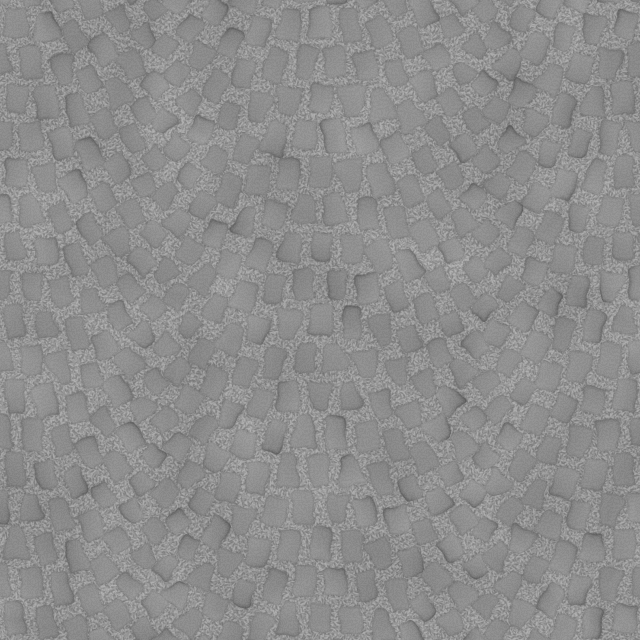
Give the GLSL for this texture, as a three.js fragment shader.

```glsl
// Grey cobblestones laid in segmental arches, set in rough speckled mortar.
// Each arch is a stack of equal arcs; every fragment looks up the nearby stones
// of the two closest arches and keeps the nearest rounded, tapered block.
varying vec2 vUv;

const float ARCH_SPAN = 0.5;        // distance between arch crowns
const float ARCH_RADIUS = 0.354;    // meets the valleys at 45 degrees
const float ROW_STEP = 0.0581;      // vertical distance between arcs
const float ROW_ORIGIN = 0.615;
const float STONE_ANGLE = 0.1366;   // angle taken by one stone on its arc
const float LAST_STONE = 5.6;       // stones on each side of the crown
const vec2 STONE_HALF = vec2(0.0165, 0.0245);
const float CORNER = 0.0065;
const float EDGE_SOFT = 0.0013;
const float STROKE_SCALE = 200.0;   // mortar strokes across the canvas
const float GRAIN_SCALE = 300.0;    // stone grains across the canvas
const float MORTAR_TONE = 0.583;
const float STONE_TONE = 0.553;
const float MORTAR_CONTRAST = 0.088;
const float GRAIN_CONTRAST = 0.035;
const float CLOUD_CONTRAST = 0.03;

float hash(vec2 p) {
  return fract(sin(dot(p, vec2(127.1, 311.7))) * 43758.55);
}

vec2 hash2(vec2 p) {
  return vec2(hash(p), hash(p + 57.3));
}

mat2 rotation(float a) {
  return mat2(cos(a), -sin(a), sin(a), cos(a));
}

// Cellular noise with a short, randomly turned stroke in every cell
float strokes(vec2 p) {
  vec2 cell = floor(p);
  float nearest = 2.0;
  for (int j = -1; j <= 1; j++) {
    for (int i = -1; i <= 1; i++) {
      vec2 id = cell + vec2(float(i), float(j));
      vec2 d = rotation(6.283 * hash(id + 11.9)) * (p - id - hash2(id));
      nearest = min(nearest, length(d * vec2(0.55, 1.5)));
    }
  }
  return 1.0 - smoothstep(0.1, 0.65, nearest);
}

// Broad stains from layered, bent sines
float clouds(vec2 p) {
  float sum = 0.0;
  float weight = 0.5;
  p *= 15.0;
  for (int i = 0; i < 5; i++) {
    p = rotation(1.1) * p + 0.8 * sin(p.yx * 0.7 + float(i));
    sum += weight * sin(p.x + 1.3) * sin(p.y);
    p *= 1.6;
    weight *= 0.75;
  }
  return sum;
}

// Distance to one stone in x and its own shading in y; q is in the arc's frame
vec2 stone(vec2 q, float archAngle, vec2 id) {
  vec2 r = hash2(id + 3.1);
  vec2 s = hash2(id + 8.7);
  vec2 halfSize = STONE_HALF * vec2(mix(1.0, 0.95, abs(archAngle)), cos(archAngle));
  halfSize *= 0.86 + 0.26 * r;
  q = rotation((s.x - 0.5) * 0.28) * (q + (s - 0.5) * 0.005);
  q += 0.0012 * sin(q.yx * 190.0 + 6.283 * r);

  // Most stones taper a little, a few are wedges
  float lean = 2.0 * s.y - 1.0;
  float taper = 0.12 * lean + 0.35 * lean * lean * lean;
  q.x /= 1.0 + taper * clamp(q.y / halfSize.y, -1.2, 1.2);
  vec2 b = abs(q) - halfSize + CORNER;
  float d = length(max(b, 0.0)) + min(max(b.x, b.y), 0.0) - CORNER;

  // Tilted face, with a dark rim on its low side
  float turn = 6.283 * hash(id + 21.4);
  float side = dot(q / halfSize, vec2(cos(turn), sin(turn)));
  float tilt = hash(id + 33.8);
  float rim = smoothstep(-0.009, 0.0, d) * max(side, 0.0);
  float shade = 0.02 * (r.x - 0.5) - 0.034 * tilt * side - 0.09 * tilt * tilt * rim;
  return vec2(d, shade);
}

// Nearest stone among the two arches around p
vec2 paving(vec2 p) {
  vec2 best = vec2(1.0, 0.0);
  for (int a = 0; a <= 1; a++) {
    float arch = floor(p.x / ARCH_SPAN) + float(a);
    float dx = clamp(p.x - arch * ARCH_SPAN, -0.5 * ARCH_SPAN, 0.5 * ARCH_SPAN);
    float angle = asin(dx / ARCH_RADIUS);
    float drop = ARCH_RADIUS * (cos(angle) - 1.0);
    float baseRow = floor((p.y - ROW_ORIGIN - drop) / ROW_STEP + 0.5);
    for (int j = -1; j <= 1; j++) {
      float row = baseRow + float(j);
      float stagger = 0.5 * mod(row + arch + 1.0, 2.0);
      float baseColumn = floor(angle / STONE_ANGLE - stagger + 0.5) + stagger;
      for (int i = -1; i <= 1; i++) {
        float column = baseColumn + float(i);
        if (abs(column) > LAST_STONE) continue;
        float t = column * STONE_ANGLE;
        vec2 center = vec2(arch * ARCH_SPAN, ROW_ORIGIN + row * ROW_STEP)
                    + ARCH_RADIUS * vec2(sin(t), cos(t) - 1.0);
        vec2 hit = stone(rotation(t) * (p - center), t, vec2(column + 40.0 * arch, row));
        if (hit.x < best.x) best = hit;
      }
    }
  }
  return best;
}

void main() {
  vec2 block = paving(vUv);
  float cover = 1.0 - smoothstep(-EDGE_SOFT, EDGE_SOFT, block.x);
  float speckle = strokes(vUv * STROKE_SCALE + 37.0) - strokes(vUv * STROKE_SCALE);
  float grain = strokes(vUv * GRAIN_SCALE + 91.0) - 0.5;
  float mortar = MORTAR_TONE + MORTAR_CONTRAST * speckle;
  float face = STONE_TONE + block.y - GRAIN_CONTRAST * grain;
  float seam = exp(-pow(block.x / 0.0022, 2.0));
  float tone = mix(mortar, face, cover) - 0.045 * seam + CLOUD_CONTRAST * clouds(vUv);
  gl_FragColor = vec4(vec3(tone), 1.0);
}
```
